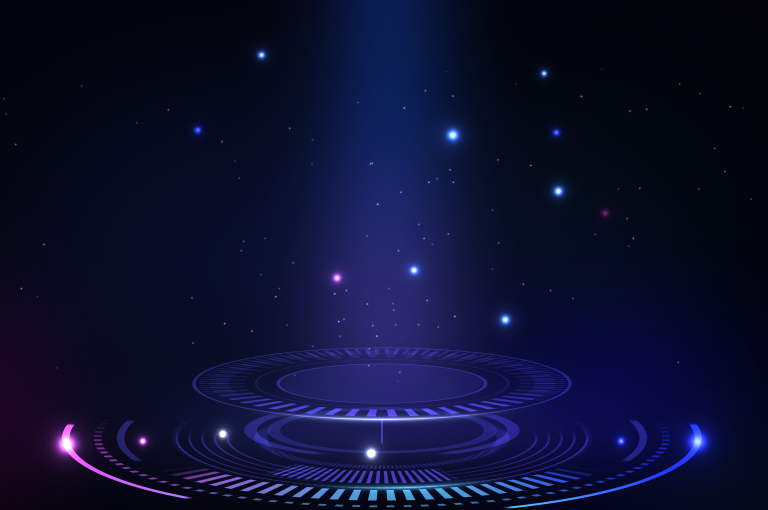
Give the GLSL for this background, as a Shadertoy shader.

```glsl
// A dark stage: a soft light beam falls on two stacked, glowing ring platforms.
// Rings live in flattened polar space and are cut into bars and dots by
// repeating the angle; dust is one hashed speck per grid cell.

const float TAU = 6.2831853;
const vec3 BASE = vec3(.008, .008, .03);
const vec3 NAVY = vec3(.02, .045, .13);
const vec3 BEAM_TOP = vec3(.03, .10, .27);
const vec3 BEAM_LOW = vec3(.16, .12, .32);
const vec3 INDIGO = vec3(.015, 0, .2);
const vec3 WINE = vec3(.1, 0, .07);
const vec3 TEAL = vec3(0, .03, .045);
const vec3 VIOLET = vec3(.3, .28, .85);
const vec3 PINK = vec3(.85, .32, .95);
const vec3 CYAN = vec3(.35, .8, 1);
const vec3 BLUE = vec3(.12, .18, 1);
const vec3 SKY = vec3(.25, .45, 1);
const vec3 ICE = vec3(.8, .88, 1);
const vec2 LOWER = vec2(-.004, .141);  // platform centres
const vec2 MIDDLE = vec2(-.004, .156);
const vec2 UPPER = vec2(-.004, .248);

struct Disc { float r, a, radialAA, sideAA; };

// Flattened polar coordinates; angle 0 faces the viewer, negative is left
Disc discAt(vec2 p, vec2 centre, float tilt) {
  vec2 q = (p - centre) / vec2(1, tilt);
  float r = max(length(q), 1e-4), px = .7 / iResolution.y;
  vec2 n = q / r;
  return Disc(r, atan(q.x, -q.y), px * length(vec2(n.x, n.y / tilt)),
              px * length(vec2(n.y, n.x / tilt)));
}

float band(Disc d, float inner, float outer) {
  float w = d.radialAA;
  return smoothstep(-w, w, d.r - inner) * smoothstep(-w, w, outer - d.r);
}

float ticks(Disc d, float count, float duty) {
  float cell = abs(fract(d.a * count / TAU) - .5);
  float edge = (cell - .5 * duty) * TAU * d.r / count;
  return 1. - smoothstep(-d.sideAA, d.sideAA, edge);
}

float arc(float a, float from, float to, float soft) {
  return smoothstep(from - soft, from + soft, a) * (1. - smoothstep(to - soft, to + soft, a));
}

float haze(vec2 p, vec2 centre, vec2 size) {
  vec2 q = (p - centre) / size;
  return exp(-dot(q, q));
}

// Bright core with a wide soft halo
vec3 lamp(vec2 p, float x, float y, float size, vec3 tint) {
  float d = length(p - vec2(x, y)) / size;
  return tint * (.7 * exp(-2.5 * d) + exp(-9. * d * d))
       + .32 * exp(-22. * d * d) * (tint.r + tint.g + tint.b);
}

vec3 hash3(vec2 c) {
  vec3 h = fract(c.xyx * vec3(.1031, .1030, .0973));
  h += dot(h, h.yxz + 33.33);
  return fract((h.xxy + h.yzz) * h.zyx);
}

vec3 backdrop(vec2 p) {
  vec3 col = BASE + NAVY * haze(p, vec2(-.28, .48), vec2(.5, .4));
  col += INDIGO * haze(p, vec2(.46, .23), vec2(.27, .2));
  col += WINE * haze(p, vec2(-.78, .2), vec2(.16, .22));
  col += TEAL * haze(p, vec2(.42, .55), vec2(.3));
  col += TEAL * haze(p, vec2(.7, 0), vec2(.25, .2));
  float spread = mix(.18, .13, p.y);
  float beam = haze(p, vec2(.01, p.y), vec2(spread)) * smoothstep(.14, .36, p.y);
  col += beam * mix(BEAM_LOW, BEAM_TOP, smoothstep(.35, .85, p.y));
  return col + .28 * VIOLET * haze(p, vec2(0, .16), vec2(.38, .09));
}

// Specks crowd together inside the beam
vec3 dust(vec2 p) {
  float sum = 0., size = max(.0018, .8 / iResolution.y);
  for (float i = 0.; i < 2.; i++) {
    float scale = 13. + 7. * i;
    vec2 id = floor(p * scale);
    vec3 h = hash3(id + 57. + 31. * i);
    vec2 spot = (id + .15 + .7 * h.xy) / scale;
    float chance = .13 + .5 * haze(spot, vec2(0, .42), vec2(.17, .22));
    float lit = step(h.z, chance) * arc(spot.y, .26, .85, .04);
    sum += lit * mix(.25, .8, h.x) * haze(p, spot, vec2(size));
  }
  return sum * vec3(.6, .65, 1);
}

vec3 lowerPlatform(vec2 p) {
  Disc d = discAt(p, LOWER, .24);
  float side = abs(d.a);
  vec3 tint = mix(PINK, CYAN, smoothstep(-1.2, .1, d.a));
  tint = mix(tint, BLUE, smoothstep(.25, 1.2, d.a));
  float rim = band(d, .613, .627) * (arc(d.a, -1.75, -.66, .02) + arc(d.a, .41, 1.75, .02));
  float bars = band(d, .425, .51) * ticks(d, 84., .45) * arc(side, -1., .9, .15);
  float dots = band(d, .55, .565) * ticks(d, 104., .45) * arc(side, -1., 1.6, .3);
  float fine = band(d, .27, .37) * ticks(d, 128., .45) * arc(d.a, -.65, .4, .04);
  float mesh = band(d, .225, .25) + .5 * band(d, .4, .412);
  mesh *= ticks(d, 180., .5) * arc(side, -1., 1.9, .2);
  float grooves = band(d, .505, .52) * arc(side, 1.2, 1.85, .03);
  for (float r = .3; r < .41; r += .025)
    grooves += band(d, r, r + .005) * arc(side, .4, 1.6, .25);
  float shine = exp(-abs(d.r - .407) / .014 - pow((d.a - .12) / .3, 2.));
  return tint * (rim + .75 * bars + .55 * dots) + CYAN * shine
       + VIOLET * (.7 * fine + .3 * mesh + .35 * grooves);
}

vec3 upperPlatform(vec2 p) {
  Disc m = discAt(p, MIDDLE, .2), d = discAt(p, UPPER, .19);
  float side = abs(d.a);
  float coil = band(m, .245, .27) * arc(abs(m.a), .5, 2.2, .1) + .7 * band(m, .2, .225);
  float bars = band(d, .27, .34) * ticks(d, 50., .42) * mix(1., .2, smoothstep(.6, 1.5, side));
  float mesh = band(d, .3, .36) * ticks(d, 110., .4) * smoothstep(.9, 1.4, side);
  float edges = band(d, .2, .207) + band(d, .365, .372) + .4 * band(d, .245, .25);
  float inside = 1. - smoothstep(.19, .21, d.r);
  float shine = exp(-abs(d.r - .37) / .016 - pow(d.a / .42, 2.));
  return ICE * shine
       + VIOLET * (.3 * coil + .65 * bars + .22 * mesh + .35 * edges + .12 * inside);
}

vec3 lamps(vec2 p) {
  // Platform lights
  vec3 c = lamp(p, -.622, .129, .05, PINK) + lamp(p, .615, .134, .05, BLUE);
  c += lamp(p, -.473, .135, .018, PINK) + lamp(p, .465, .135, .018, BLUE);
  c += lamp(p, -.316, .149, .02, ICE) + lamp(p, -.025, .111, .026, ICE);
  // Drifting sparks
  c += lamp(p, .135, .735, .03, SKY) + lamp(p, .342, .625, .024, SKY);
  c += lamp(p, .238, .373, .024, SKY) + lamp(p, .059, .47, .021, SKY);
  c += lamp(p, -.092, .455, .022, PINK * .7) + lamp(p, -.24, .892, .02, SKY * .8);
  c += lamp(p, .314, .856, .016, SKY * .8) + lamp(p, .338, .74, .02, BLUE * .6);
  return c + lamp(p, -.365, .745, .02, BLUE * .6) + lamp(p, .434, .582, .022, WINE * 2.);
}

void mainImage(out vec4 fragColor, in vec2 fragCoord) {
  vec2 p = (fragCoord - vec2(.5 * iResolution.x, 0)) / iResolution.y;
  vec3 col = backdrop(p) + dust(p) + lowerPlatform(p) + upperPlatform(p) + lamps(p);
  float stem = arc(p.x, -.0055, -.0025, .0015) * arc(p.y, .13, .176, .006);
  fragColor = vec4(min(col + .6 * VIOLET * stem, 1.), 1);
}
```
